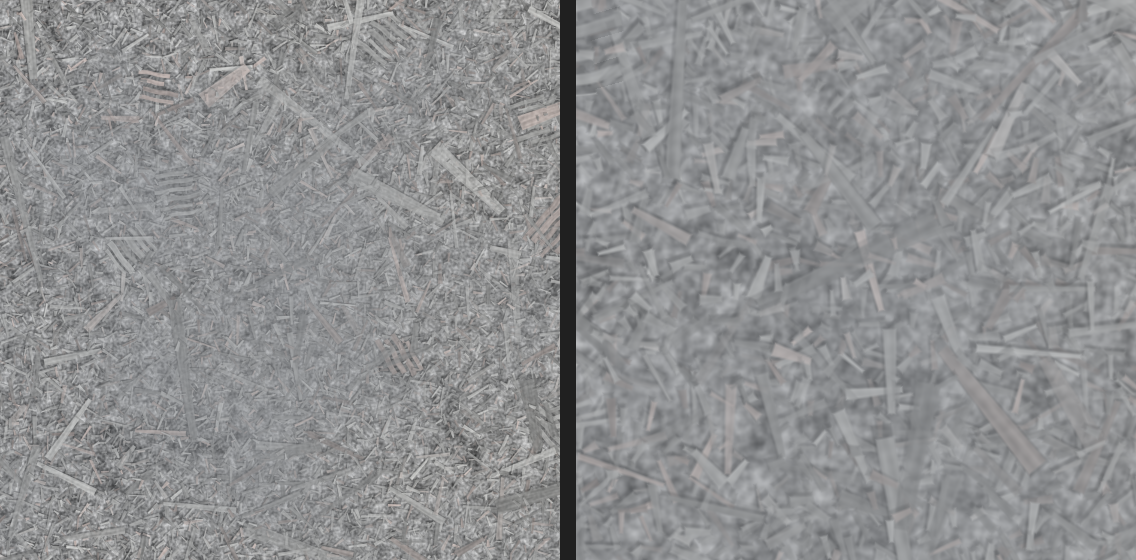
Left: the whole. Right: its middle third, enlarged.
Reproduce this texture procedurally as a WebGL 1 fragment shader.

```glsl
precision highp float;
// Hazy aerial view of splintered timber, broken slats and grey rubble.
uniform vec2 u_resolution;

const vec3 PALE_WOOD = vec3(1.0, 1.0, 0.985);
const vec3 RED_WOOD = vec3(1.07, 0.97, 0.93);
const vec3 SMOKE = vec3(0.565, 0.580, 0.600);
const vec3 DUST = vec3(0.645, 0.645, 0.635);
const float GROUND_TONE = 0.57;
const float GROUND_CONTRAST = 0.36;
const float SHADOW = 0.30;
const vec2 SHADOW_SHIFT = vec2(-0.0015, 0.0022);
const float SOFTNESS = 0.0011;
const float PALLET_CELLS = 4.0;
const float SLAT_PERIOD = 0.0145;

vec4 hash4(vec2 p) {
  vec4 h = fract(p.xyxy * vec4(0.1031, 0.1030, 0.0973, 0.1099));
  h += dot(h, h.wzxy + 33.33);
  return fract((h.xxyz + h.yzzw) * h.zywx);
}

float cornerSlope(vec2 cell, vec2 f, vec2 corner) {
  float a = 6.2832 * hash4(cell + corner + 71.0).x;
  return dot(vec2(cos(a), sin(a)), f - corner);
}

float gradientNoise(vec2 p) {
  vec2 i = floor(p), f = p - i;
  vec2 u = f * f * f * (f * (f * 6.0 - 15.0) + 10.0);
  float low = mix(cornerSlope(i, f, vec2(0.0)), cornerSlope(i, f, vec2(1.0, 0.0)), u.x);
  float high = mix(cornerSlope(i, f, vec2(0.0, 1.0)), cornerSlope(i, f, vec2(1.0)), u.x);
  return mix(low, high, u.y);
}

float fbm(vec2 p) {
  float sum = 0.0, amp = 1.0;
  for (int i = 0; i < 4; i++) {
    sum += amp * gradientNoise(p);
    p = mat2(0.8, 0.6, -0.6, 0.8) * p * 2.03 + 17.0;
    amp *= 0.55;
  }
  return sum;
}

vec2 turn(vec2 p, float a) {
  float c = cos(a), s = sin(a);
  return vec2(c * p.x + s * p.y, c * p.y - s * p.x);
}

float fill(float d) {
  float edge = max(SOFTNESS, 0.7 / u_resolution.y);
  return 1.0 - smoothstep(-edge, edge, d);
}

// Distance to a stick whose width tapers towards one end.
float stick(vec2 q, vec2 size, float taper) {
  float width = size.y * (1.0 - taper * q.x / size.x);
  return max(abs(q.x) - size.x, abs(q.y) - width);
}

// One layer of sticks; size is half length and half width in cells.
void scatter(inout vec3 color, vec2 p, float cells, vec2 size, float density, float seed) {
  vec2 home = floor(p * cells);
  for (int y = -1; y <= 1; y++) {
    for (int x = -1; x <= 1; x++) {
      vec2 cell = home + vec2(float(x), float(y));
      vec4 place = hash4(cell + seed);
      vec4 look = hash4(cell + seed + 137.0);
      if (place.z > density) continue;
      vec2 offset = p - (cell + place.xy) / cells;
      float angle = 7.0 * gradientNoise(cell * 0.23 + seed) + 2.6 * (place.w - 0.5) + seed;
      vec2 halfSize = size * vec2(mix(0.35, 1.0, look.x), mix(0.5, 1.2, look.y)) / cells;
      vec2 q = turn(offset, angle);
      float shade = fill(stick(turn(offset - SHADOW_SHIFT, angle), halfSize * 1.1, 0.3));
      color *= 1.0 - SHADOW * shade * (0.4 + 0.6 * look.w);
      float cover = fill(stick(q, halfSize, 0.3)) * mix(0.5, 0.95, look.w);
      if (cover < 0.01) continue;
      float tone = mix(0.48, 0.86, look.z) + 0.16 * gradientNoise(q * vec2(28.0, 230.0) + seed);
      vec3 wood = mix(PALE_WOOD, RED_WOOD, smoothstep(0.72, 0.95, fract(look.z * 7.3 + look.x)));
      color = mix(color, tone * wood, cover);
    }
  }
}

// Sparse panels of parallel broken slats.
void pallets(inout vec3 color, vec2 p) {
  vec2 home = floor(p * PALLET_CELLS);
  for (int y = -1; y <= 1; y++) {
    for (int x = -1; x <= 1; x++) {
      vec2 cell = home + vec2(float(x), float(y));
      vec4 place = hash4(cell + 311.0);
      vec4 look = hash4(cell + 523.0);
      if (place.z > 0.42) continue;
      vec2 q = turn(p - (cell + place.xy) / PALLET_CELLS, 3.1416 * place.w);
      q.y += 0.10 * q.x * (look.x - 0.5) + 0.004 * gradientNoise(q * 30.0);
      float row = floor(q.y / SLAT_PERIOD);
      vec4 slat = hash4(cell * 9.0 + vec2(row, 40.0));
      float across = abs(q.y - (row + 0.5) * SLAT_PERIOD) - SLAT_PERIOD * mix(0.2, 0.4, slat.x);
      float along = abs(q.x + 0.025 * (slat.y - 0.5)) - mix(0.035, 0.075, look.y) * mix(0.6, 1.0, slat.z);
      float panel = max(along, abs(q.y) - mix(0.025, 0.05, look.z));
      color = mix(color, color * 0.76, fill(panel));
      float tone = mix(0.60, 0.80, slat.w) + 0.14 * gradientNoise(q * vec2(30.0, 260.0));
      vec3 wood = mix(PALE_WOOD, RED_WOOD, step(0.6, look.w));
      color = mix(color, tone * wood, 0.85 * fill(max(panel, across)));
    }
  }
}

void main() {
  vec2 p = gl_FragCoord.xy / u_resolution.y;
  // Rubble ground with dark hollows.
  float grit = fbm(p * 42.0) + 0.8 * gradientNoise(p * 185.0 + 9.0);
  float hollow = smoothstep(0.12, 0.6, fbm(p * 7.0 + 31.0));
  vec3 color = vec3(GROUND_TONE + GROUND_CONTRAST * grit - 0.16 * hollow);
  // Timber from fine chips to long beams.
  scatter(color, p, 85.0, vec2(0.75, 0.15), 0.75, 11.0);
  scatter(color, p, 48.0, vec2(0.85, 0.10), 0.75, 23.0);
  scatter(color, p, 27.0, vec2(0.85, 0.075), 0.65, 37.0);
  pallets(color, p);
  scatter(color, p, 13.0, vec2(0.85, 0.065), 0.50, 53.0);
  scatter(color, p, 5.5, vec2(0.75, 0.055), 0.36, 68.0);
  scatter(color, p, 65.0, vec2(0.6, 0.14), 0.30, 89.0);
  color += 0.10 * gradientNoise(p * 150.0);
  // Drifting smoke, thickest left of the centre, over pale dust.
  float drift = fbm(p * 2.6 + 5.0);
  float core = exp(-7.0 * dot(p - vec2(0.40, 0.50), p - vec2(0.40, 0.50)));
  float smoke = clamp(0.17 + 0.42 * core + 0.28 * drift, 0.08, 0.70);
  color = mix(color, DUST, 0.20 * smoothstep(0.1, 0.9, p.x));
  color = mix(color, SMOKE, smoke);
  gl_FragColor = vec4(clamp(color, 0.0, 1.0), 1.0);
}
```
